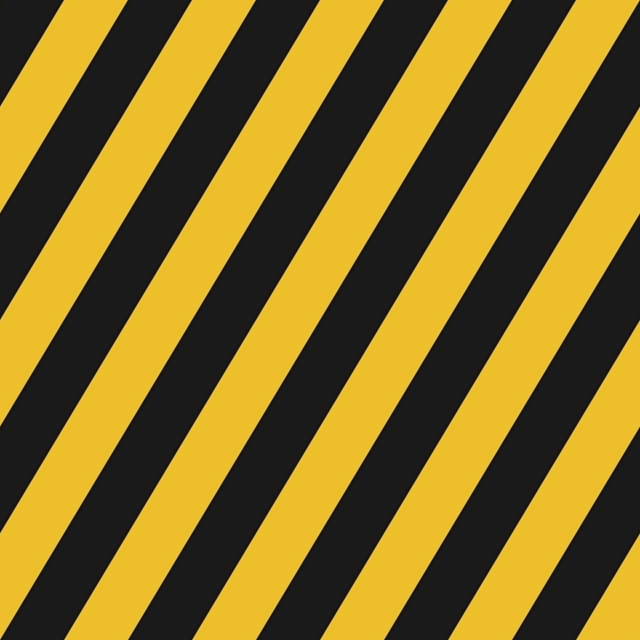
This pattern is drawn by a WebGL 1 fragment shader. Its source:

```glsl
precision highp float;

uniform vec2 u_resolution;

// Signed distance to the nearest stripe edge, positive inside yellow.
// Five repeats across and three down.
float stripeDistance(vec2 p) {
  float phase = 5.0 * p.x - 3.0 * p.y;
  return (0.25 - abs(fract(phase - 0.25) - 0.5)) / length(vec2(5.0, 3.0));
}

// Faint uneven bleed along the edges, from layered sines
float bleedVariation(vec2 p) {
  float waves = sin(p.x * 211.0 + 2.0 * sin(p.y * 97.0));
  waves += sin(p.y * 263.0 + 2.0 * sin(p.x * 131.0));
  return 0.9 + 0.05 * waves;
}

void main() {
  vec2 p = gl_FragCoord.xy / u_resolution;
  float pixel = 1.0 / min(u_resolution.x, u_resolution.y);
  float d = stripeDistance(p);
  float bleed = bleedVariation(p);

  // Brown tint on the dark side, pale tint on the yellow side
  float darkBleed = bleed * (1.0 - smoothstep(0.0032, 0.0054, -d));
  float paleBleed = bleed * (1.0 - smoothstep(0.0018, 0.0036, d));
  vec3 dark = mix(vec3(0.102, 0.102, 0.102), vec3(0.11, 0.07, 0.03), darkBleed);
  vec3 yellow = mix(vec3(0.928, 0.749, 0.168), vec3(0.89, 0.77, 0.36), paleBleed);

  // Soft edge, never narrower than a pixel
  float softness = max(0.0015, 0.7 * pixel);
  gl_FragColor = vec4(mix(dark, yellow, smoothstep(-softness, softness, d)), 1.0);
}
```
